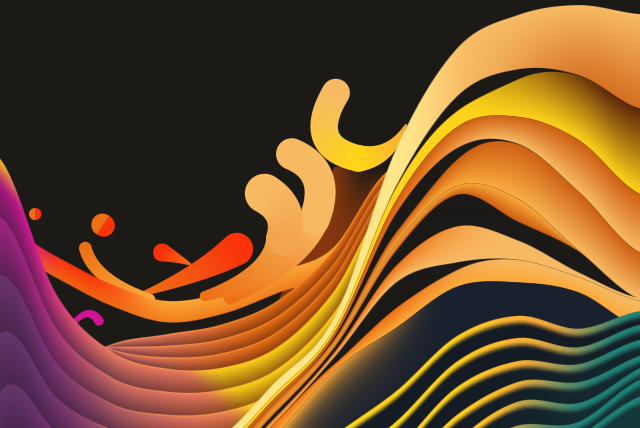
Reproduce this background procedurally as a WebGL 2 fragment shader.

```glsl
#version 300 es
precision highp float;
uniform vec2 u_resolution;
out vec4 fragColor;

const vec3 INK = vec3(.105,.1,.09), CREAM = vec3(1,.9,.54), TAN = vec3(.97,.73,.39),
  GOLD = vec3(.98,.66,.22), YELLOW = vec3(1,.83,.1), ORANGE = vec3(.93,.44,.08),
  RUST = vec3(.52,.21,.05), RED = vec3(.98,.2,.04), PINK = vec3(.82,.08,.58),
  SALMON = vec3(.93,.48,.38), PLUM = vec3(.3,.16,.32), NAVY = vec3(.1,.13,.18),
  TEAL = vec3(.12,.5,.46);

// Smooth curve through eight evenly spaced heights
float spline(float u, vec4 a, vec4 b) {
  float h[8] = float[8](a.x, a.y, a.z, a.w, b.x, b.y, b.z, b.w);
  u = clamp(u, 0., 6.999);
  int i = int(u);
  float f = fract(u), p = h[max(i-1, 0)], q = h[i], r = h[i+1], s = h[min(i+2, 7)];
  return q + .5*f*(r-p + f*(2.*p - 5.*q + 4.*r - s + f*(3.*(q-r) + s-p)));
}

// Hill edge with a shared foot
float hill(float x, float rise, vec4 crest) {
  return spline(x*7. - 3.5, vec4(vec3(-.226,-.091,.066) + .3*rise, rise), crest);
}

float lens(float d) { return exp(-60.*d*d); }

float cover(float d) { return smoothstep(-.7, .7, d/max(fwidth(d), 1e-5)); }

// Ribbon shaded from its top to its lower edge
void band(inout vec3 c, float y, float top, float low, vec3 c0, vec3 c1) {
  float t = clamp((top-y)/max(top-low, .002), 0., 1.);
  c = mix(c, mix(c0, c1, t), cover(y-low)*cover(top-y));
}

// Tapered curve: start and control in a, end and radii in b
void stroke(inout vec3 c, vec2 p, vec4 a, vec4 b, vec3 c0, vec3 c1) {
  float best = 9., along = 0., px = .7/u_resolution.y;
  for (int i = 0; i <= 40; i++) {
    float t = float(i)/40.;
    vec2 q = mix(mix(a.xy, a.zw, t), mix(a.zw, b.xy, t), t);
    float d = length(p-q) - mix(b.z, b.w, t);
    if (d < best) { best = d; along = t; }
  }
  c = mix(c, mix(c0, c1, along), smoothstep(px, -px, best));
}

// Splashes and rising lobes
void lobes(inout vec3 c, vec2 p) {
  vec3 amber = mix(TAN, ORANGE, .3), rim = mix(PINK, RED, smoothstep(.05, .16, p.x));
  rim = mix(rim, GOLD, smoothstep(.2, .4, p.x));
  stroke(c, p, vec4(.082,.5,.082,.5), vec4(.083,.5,.014,.014), ORANGE, RED);
  stroke(c, p, vec4(.24,.475,.24,.475), vec4(.243,.473,.026,.026), ORANGE, RED);
  stroke(c, p, vec4(.38,.41,.41,.4), vec4(.445,.383,.021,.003), RED, ORANGE);
  stroke(c, p, vec4(.555,.418,.47,.36), vec4(.33,.312,.038,.005), RED, ORANGE);
  stroke(c, p, vec4(.2,.42,.22,.345), vec4(.35,.3,.015,.014), ORANGE, GOLD);
  stroke(c, p, vec4(.175,.248,.21,.285), vec4(.232,.25,.006,.011), PINK, PINK);
  float top = spline(p.x/.13, vec4(.473,.402,.336,.297), vec4(.316,.365,.42,.6));
  band(c, p.y, top, top - .05, rim, mix(rim, ORANGE, .8));
  stroke(c, p, vec4(.737,.488,.7,.385), vec4(.54,.305,.035,.016), TAN, ORANGE);
  stroke(c, p, vec4(.684,.64,.78,.6), vec4(.737,.488,.037,.036), TAN, TAN);
  stroke(c, p, vec4(.664,.443,.645,.355), vec4(.48,.308,.04,.012), amber, ORANGE);
  stroke(c, p, vec4(.62,.548,.685,.51), vec4(.664,.443,.046,.04), TAN, amber);
  stroke(c, p, vec4(.787,.783,.713,.658), vec4(.84,.63,.033,.031), TAN, YELLOW);
  stroke(c, p, vec4(.84,.63,.914,.63), vec4(.951,.707,.031,.003), YELLOW, GOLD);
}

// Nested folds of the left bowl
void bowlFolds(inout vec3 c, float x, float y) {
  float inner = spline(x/.13, vec4(.02,.12,.195,.219), vec4(.242,.297,.414,.6));
  float bowl = spline(x/.13, vec4(.629,.316,.18,.139), vec4(.141,.189,.316,.531));
  float drop = .15 + .26*exp(-8.*x), shadow = min(.61, 2.4*x - 1.27);
  band(c, y, shadow, inner - .05, mix(RUST, INK, smoothstep(.77, .87, x)), RUST);
  lobes(c, vec2(x, y));
  vec3 inside = mix(SALMON, ORANGE, smoothstep(.3, .65, x));
  vec3 fold = mix(mix(PINK, SALMON, smoothstep(.03, .28, x)), GOLD, smoothstep(.4, .8, x));
  fold = mix(YELLOW, fold, smoothstep(.65, .55, x+y));
  vec3 dark = mix(PLUM, RUST, smoothstep(.2, .6, x))*.75;
  for (int i = -3; i < 5; i++) {
    float k = float(i)/3., size = i < 0 ? max(inner-bowl, .02) : drop;
    float d = bowl - y - k*(i < 0 ? inner-bowl : drop);
    vec3 rim = mix(fold, PLUM*1.3, smoothstep(.5, 0., x)*clamp(k*1.4, 0., 1.));
    vec3 shade = mix(i < 0 ? inside : rim, dark, .8*clamp(d*2.5/size, 0., 1.));
    shade = mix(shade, GOLD, .5*smoothstep(.006, 0., d)*smoothstep(.15, .4, x));
    c = mix(c, shade, cover(d));
  }
}

// Arching ribbons with dark gaps
void arches(inout vec3 c, float x, float y) {
  float right = smoothstep(1.05, 1.45, x);
  float a0 = hill(x, .652, vec4(.887,.965,.988,.967));
  float a1 = hill(x, .566, vec4(.775,.838,.824,.746));
  float b1 = hill(x, .531, vec4(.703,.727,.672,.547));
  float c1 = hill(x, .502, vec4(.654,.664,.551,.41));
  float d1 = hill(x, .43, vec4(.566,.535,.414,.301));
  float e1 = hill(x, .414, vec4(.545,.482,.412,.301));
  float f0 = hill(x, .379, vec4(.471,.438,.363,.303));
  float f1 = hill(x, .34, vec4(.387,.393,.352,.297));
  float g1 = hill(x, .234, vec4(.33,.34,.316,.234));
  vec3 arch = mix(CREAM, TAN, smoothstep(.93, 1.12, x)), ember = mix(ORANGE, RUST, .3);
  vec3 warm = mix(ORANGE, TAN, smoothstep(.9, 1.2, x));
  c = mix(c, INK, cover(a1-y));
  band(c, y, a0, a1, arch, mix(arch, ember, right*.85));
  band(c, y, a1 - .04*lens(x-1.12), b1, mix(YELLOW, RUST*.7, right), YELLOW);
  band(c, y, b1, c1, ember, warm);
  band(c, y, c1 - .05*lens(x-.97), d1, ember, mix(GOLD, TAN, right));
  band(c, y, d1, e1, GOLD, ember);
  band(c, y, f0, f1, warm, TAN);
  band(c, y, f1 - .06*lens(x-.93), g1, warm, GOLD);
  float glow = exp(-22.*max(g1-y, 0.))*smoothstep(1.05, .75, x);
  c = mix(c, mix(NAVY, GOLD, glow), cover(g1-y));
}

// Cool stripes with bright rims
void stripes(inout vec3 c, float x, float y) {
  float top = spline(x*7. - 3.5, vec4(-.27,-.13,-.016,.086), vec4(.215,.262,.232,.273));
  for (int i = 0; i < 7; i++) {
    float k = float(i)/6., d = top - k*(.77 - .38*x) + .008*k*sin(x*17. + k*9.) - y;
    vec3 rim = mix(YELLOW, GOLD, smoothstep(1., 1.3, x));
    rim = mix(rim, TEAL, smoothstep(1.25, 1.5, x + k*.16));
    vec3 body = mix(NAVY*.8, TEAL*.65, k*.5*smoothstep(1.05, 1.45, x));
    c = mix(c, mix(body, rim, smoothstep(.026, .006, d)), cover(d));
  }
}

void main() {
  vec2 p = gl_FragCoord.xy/u_resolution*vec2(1.5, 1);
  vec3 col = INK;
  bowlFolds(col, p.x, p.y);
  arches(col, p.x, p.y);
  stripes(col, p.x, p.y);
  fragColor = vec4(col, 1);
}
```
